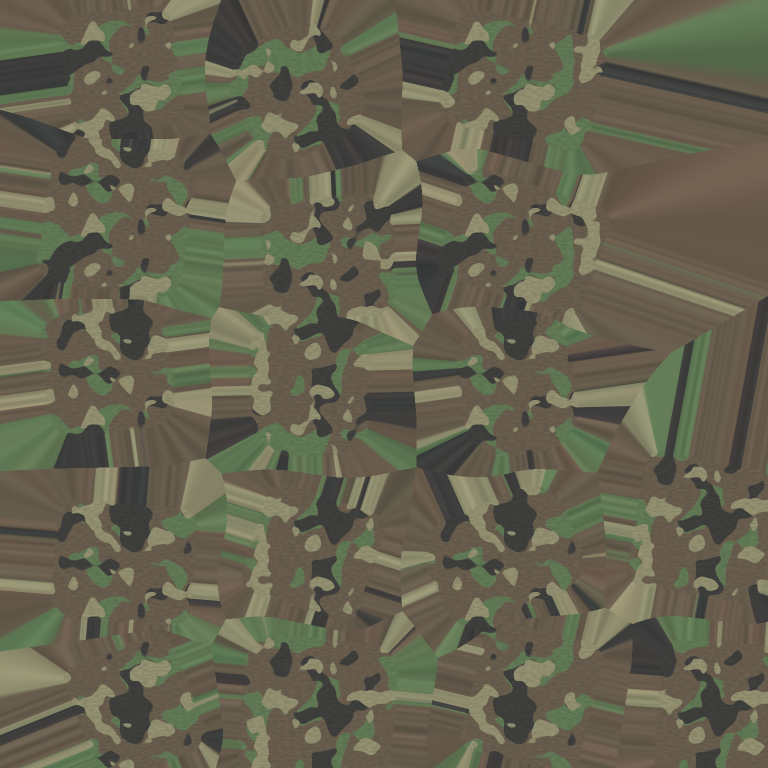
A WebGL 2 fragment shader for this pattern:

```glsl
#version 300 es
precision highp float;
// Woodland camouflage cloth on scattered rounded patches. Every point between
// the patches takes the colour of the nearest patch edge, which pulls the
// blotches out into bars and fans that meet along sharp seams.

uniform vec2 u_resolution;
out vec4 fragColor;

float hash(vec2 cell, float seed) {
    return fract(sin(dot(cell, vec2(127.1, 311.7)) + seed * 74.7) * 4375.85);
}

// Gradient noise that repeats after "period" cells
float cornerSlope(vec2 cell, vec2 offset, vec2 period, float seed) {
    float angle = 6.28318 * hash(mod(cell, period), seed);
    return dot(vec2(cos(angle), sin(angle)), offset);
}

float noise(vec2 p, vec2 period, float seed) {
    vec2 cell = floor(p);
    vec2 f = p - cell;
    vec2 s = f * f * f * (f * (f * 6.0 - 15.0) + 10.0);
    vec2 e = vec2(0.0, 1.0);
    float low = mix(cornerSlope(cell, f, period, seed),
                    cornerSlope(cell + e.yx, f - e.yx, period, seed), s.x);
    float high = mix(cornerSlope(cell + e.xy, f - e.xy, period, seed),
                     cornerSlope(cell + e.yy, f - e.yy, period, seed), s.x);
    return mix(low, high, s.y);
}

// Coverage of one blotch layer; the print repeats every 0.5 by 0.25
float blotches(vec2 p, float frequency, float threshold, float seed) {
    vec2 period = frequency * vec2(0.5, 0.25);
    float height = noise(p * frequency, period, seed)
                 + 0.5 * noise(p * frequency * 2.0, period * 2.0, seed + 1.0);
    return smoothstep(threshold - 0.02, threshold + 0.02, height);
}

vec3 camouflage(vec2 p) {
    vec2 period = vec2(20.0, 10.0);
    vec2 warped = p + 0.008 * vec2(noise(p * 40.0, period, 3.0),
                                   noise(p * 40.0, period, 5.0));
    vec3 color = vec3(0.40, 0.355, 0.295);                                         // brown
    color = mix(color, vec3(0.37, 0.465, 0.325), blotches(warped, 20.0, 0.180, 11.0)); // green
    color = mix(color, vec3(0.24, 0.24, 0.235), blotches(warped, 20.0, 0.190, 23.0));  // black
    return mix(color, vec3(0.56, 0.55, 0.43), blotches(warped, 28.0, 0.255, 37.0));    // tan
}

// Closest point of a turned, rounded box
vec2 nearestOnPatch(vec2 p, vec2 center, vec2 core, float radius, float angle) {
    float c = cos(angle), s = sin(angle);
    mat2 turn = mat2(c, s, -s, c);
    vec2 local = (p - center) * turn;
    vec2 inner = clamp(local, -core, core);
    vec2 outward = local - inner;
    outward *= min(1.0, radius / max(length(outward), 1e-5));
    return center + turn * (inner + outward);
}

// Three full columns of patches and a short one at the lower right
vec2 nearestCloth(vec2 p) {
    vec2 best = p;
    float bestDistance = 10.0;
    for (int k = 0; k < 17; k++) {
        vec2 id = vec2(k / 5, k % 5);
        vec2 jitter = vec2(hash(id, 1.0), hash(id, 2.0)) - 0.5;
        vec2 center = vec2(0.16, 0.09) + id * vec2(0.255, 0.2) + 0.06 * jitter;
        float radius = mix(0.015, 0.06, hash(id, 3.0));
        vec2 extent = vec2(0.07, 0.065) + 0.03 * vec2(hash(id, 4.0), hash(id, 5.0));
        float angle = 0.9 * (hash(id, 6.0) - 0.5);
        vec2 q = nearestOnPatch(p, center, extent - radius, radius, angle);
        float d = distance(p, q);
        if (d < bestDistance) {
            bestDistance = d;
            best = q;
        }
    }
    return best;
}

vec3 shade(vec2 p) {
    vec2 source = nearestCloth(p);
    float stretched = smoothstep(0.0, 0.004, distance(p, source));

    // Fine weave on the cloth, broader stripes where it is stretched
    float weave = noise(source * vec2(130.0, 400.0), vec2(512.0), 41.0);
    float stripe = noise(source * 150.0, vec2(512.0), 43.0);
    float tint = noise(source * 60.0, vec2(512.0), 47.0);
    vec3 color = camouflage(source) * (1.0 + mix(0.12 * weave, 0.22 * stripe, stretched));
    return color + stretched * tint * vec3(0.045, 0.005, 0.01);
}

void main() {
    // Four samples per pixel smooth the seams
    vec3 sum = vec3(0.0);
    for (int i = 0; i < 4; i++) {
        vec2 offset = vec2(i % 2, i / 2) * 0.5 - 0.25;
        sum += shade((gl_FragCoord.xy + offset) / u_resolution);
    }
    fragColor = vec4(sum / 4.0, 1.0);
}
```
